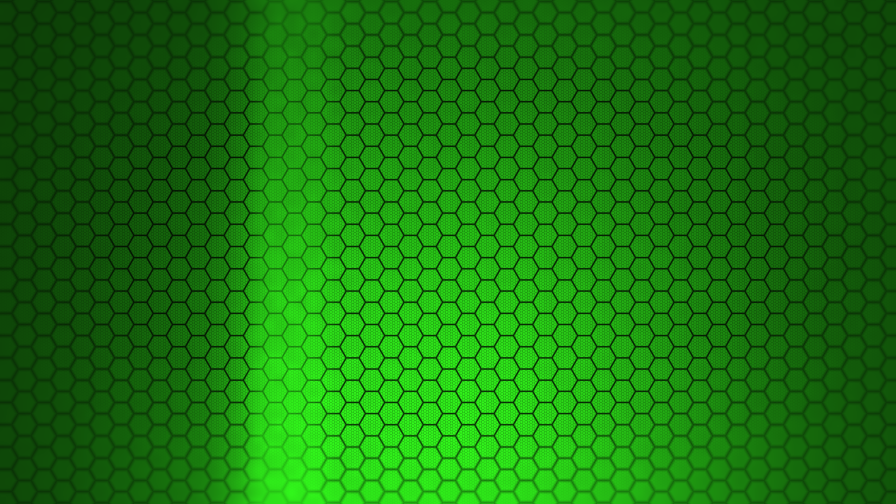
This background is drawn by a WebGL 2 fragment shader. Its source:

```glsl
#version 300 es
precision highp float;
// Green honeycomb mesh lit from below, with a soft vertical band of light.
uniform vec2 u_resolution;
out vec4 outColor;

const float CELL_PITCH = 0.0442;             // row spacing, in canvas heights
const float MESH_PITCH = CELL_PITCH / 8.0;   // fine weave inside the cells
const vec2 LATTICE_ORIGIN = vec2(0.891, 0.6435);
const vec3 GREEN = vec3(0.20, 1.0, 0.11);

float hash(vec2 p) {
    vec3 q = fract(vec3(p.xyx) * 0.1031);
    q += dot(q, q.yzx + 33.33);
    return fract((q.x + q.y) * q.z);
}

float valueNoise(vec2 p) {
    vec2 i = floor(p), f = fract(p);
    f = f * f * (3.0 - 2.0 * f);
    float low = mix(hash(i), hash(i + vec2(1, 0)), f.x);
    float high = mix(hash(i + vec2(0, 1)), hash(i + vec2(1, 1)), f.x);
    return mix(low, high, f.y);
}

// Distance to the nearest border of a flat-topped hexagon lattice of unit pitch.
float hexBorder(vec2 p) {
    vec2 s = vec2(1.7320508, 1.0);
    vec2 a = mod(p + 0.5 * s, s) - 0.5 * s;
    vec2 b = mod(p, s) - 0.5 * s;
    vec2 c = abs(dot(a, a) < dot(b, b) ? a : b);
    return 0.5 - max(c.y, 0.8660254 * c.x + 0.5 * c.y);
}

// Line coverage with a soft edge; all lengths in canvas heights.
float hexLine(vec2 p, float pitch, float halfWidth, float blur) {
    float d = hexBorder(p / pitch) * pitch;
    return 1.0 - smoothstep(halfWidth - blur, halfWidth + blur, d);
}

float gaussian(vec2 offset, vec2 radius) {
    vec2 q = offset / radius;
    return exp(-dot(q, q));
}

// Band of light with a steep left flank and a long right flank.
float lightBand(vec2 p) {
    float x = p.x - mix(0.535, 0.56, p.y);
    float radius = x < 0.0 ? 0.07 : 0.17;
    return gaussian(vec2(x, 0.0), vec2(radius, 1.0));
}

float lighting(vec2 p, float band) {
    float glow = 0.28 + 0.63 * gaussian(p - vec2(0.90, 0.05), vec2(0.56, 0.78));
    float leftShade = mix(0.86, 1.0, smoothstep(0.36, 0.54, p.x));
    return glow * leftShade + band * mix(0.17, 0.09, p.y);
}

void main() {
    vec2 p = gl_FragCoord.xy / u_resolution.y;
    float pixel = 1.0 / u_resolution.y;
    float aspect = u_resolution.x / u_resolution.y;
    vec2 lattice = p - LATTICE_ORIGIN;

    // The mesh is sharp in the middle and drifts out of focus at the rim.
    vec2 rim = abs(p - vec2(0.5 * aspect, 0.5)) / vec2(0.5 * aspect, 0.5);
    float defocus = smoothstep(0.65, 1.1, length(rim));
    float band = lightBand(p);
    float light = lighting(p, band);

    // Cell borders, washed out inside the band.
    float blur = max(0.7 * pixel, mix(0.0012, 0.006, defocus));
    float border = hexLine(lattice, CELL_PITCH, 0.0015, blur);
    float haze = smoothstep(0.45, 1.0, band) * mix(0.6, 0.4, p.y);
    border *= mix(0.78, 0.45, defocus) * (1.0 - haze);

    // Fine weave, averaged out where pixels are too coarse to hold it.
    float weave = hexLine(lattice, MESH_PITCH, 0.0007, max(0.0005, 0.5 * pixel));
    float detail = smoothstep(0.9, 0.25, pixel / MESH_PITCH) * (1.0 - defocus);
    weave = mix(0.3, weave, detail) * 0.25 * (1.0 - haze);

    // Faint mottling, strongest along the band.
    float mottle = (valueNoise(p * 45.0) - 0.5) * mix(0.04, 0.08, band);

    float value = light * 1.08 * (1.0 - weave) * (1.0 - border) * (1.0 + mottle);
    outColor = vec4(clamp(GREEN * value, 0.0, 1.0), 1.0);
}
```
